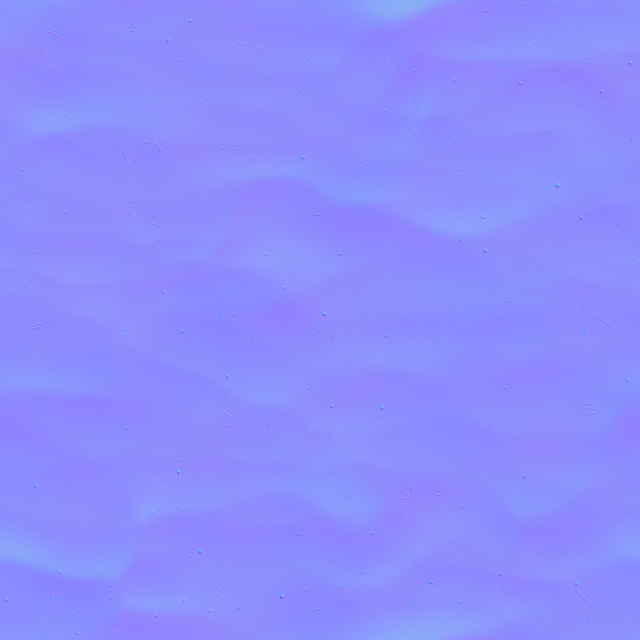
A three.js fragment shader for this texture map:

```glsl
// Tileable normal map of wind-rippled sand with soft dunes, fine grains, pebbles and twigs.
#define DUNE_CELLS vec2(5.0, 10.0)
#define RIPPLE_CELLS vec2(8.0, 18.0)
#define DUNE_SHARPNESS 5.5
#define DUNE_SLOPE 0.21
#define BASE_TILT vec2(0.108, 0.105)
#define GRAIN_CELLS 480.0
#define GRAIN_SLOPE 0.028
#define PEBBLE_SLOPE 0.9
#define TWIG_CELLS 7.0
#define TWIG_SHARE 0.45
#define TWIG_WIDTH 0.0011
#define TWIG_SLOPE 0.6

varying vec2 vUv;

vec3 hash3(vec2 p) {
  vec3 q = fract(p.xyx * vec3(0.1031, 0.1030, 0.0973));
  q += dot(q, q.yxz + 33.33);
  return fract((q.xxy + q.yzz) * q.zyx);
}

// Two channels of smooth noise in -1..1, wrapping after "period" cells
vec2 noise2(vec2 uv, vec2 period, float seed) {
  vec2 p = uv * period;
  vec2 i = floor(p);
  vec2 f = p - i;
  f = f * f * f * (f * (f * 6.0 - 15.0) + 10.0);
  vec2 a = hash3(mod(i, period) + seed).xy;
  vec2 b = hash3(mod(i + vec2(1.0, 0.0), period) + seed).xy;
  vec2 c = hash3(mod(i + vec2(0.0, 1.0), period) + seed).xy;
  vec2 d = hash3(mod(i + 1.0, period) + seed).xy;
  return mix(mix(a, b, f.x), mix(c, d, f.x), f.y) * 2.0 - 1.0;
}

// Smooth cellular offset: the slope of rounded hollows in staggered rows (even row count)
vec2 cellOffset(vec2 uv, vec2 period, float seed) {
  vec2 p = uv * period + 0.5 * noise2(uv, vec2(7.0, 6.0), seed + 7.0);
  vec2 i = floor(p);
  vec2 sum = vec2(0.0);
  float total = 0.0;
  for (int y = -2; y <= 2; y++) {
    for (int x = -2; x <= 2; x++) {
      vec2 cell = i + vec2(float(x), float(y));
      vec2 jitter = 0.05 + 0.9 * hash3(mod(cell, period) + seed).xy;
      jitter.x += 0.5 * mod(cell.y, 2.0) - 0.25;
      vec2 o = p - cell - jitter;
      float w = exp(-DUNE_SHARPNESS * dot(o, o));
      sum += w * o;
      total += w;
    }
  }
  return sum / total;
}

vec2 duneSlope(vec2 uv) {
  vec2 o = -cellOffset(uv, DUNE_CELLS, 61.0);
  vec2 fine = -cellOffset(uv, RIPPLE_CELLS, 153.0);
  vec2 tint = noise2(uv, vec2(6.0, 10.0), 29.0);
  float strength = 0.75 + 0.4 * noise2(uv, vec2(5.0, 7.0), 83.0).x;
  float crest = max(o.y, 0.0);
  float foot = max(-o.y - 0.12, 0.0);
  float y = strength * (o.y + 1.3 * crest * crest) + 0.4 * fine.y + 0.06 * tint.x;
  y *= y < 0.0 ? 0.75 : 1.0;
  float x = 0.2 * o.x + 0.12 * fine.x + 0.12 * tint.y + 0.4 * strength * foot;
  return DUNE_SLOPE * vec2(x, y);
}

vec2 grainSlope(vec2 uv) {
  float patches = 0.65 + 0.35 * noise2(uv, vec2(9.0), 17.0).x;
  return GRAIN_SLOPE * patches * noise2(uv, vec2(GRAIN_CELLS), 5.0);
}

// One small bump per cell, mostly tiny
vec2 pebbleSlope(vec2 uv, float cells, float maxRadius) {
  vec2 p = uv * cells;
  vec2 cell = mod(floor(p), cells);
  vec3 h = hash3(cell + 131.0);
  float size = pow(h.z, 8.0);
  float radius = mix(0.0010, maxRadius, size);
  vec2 d = (fract(p) - 0.14 - 0.72 * h.xy) / (cells * radius);
  d.x *= mix(0.75, 1.3, fract(h.x * 7.0 + h.y * 5.0));
  float height = PEBBLE_SLOPE * mix(0.12, 1.0, size);
  return height * (d * 1.3 + vec2(-0.4, 0.1)) * exp(-dot(d, d));
}

// Loose clusters of thin raised strokes
vec2 twigSlope(vec2 uv) {
  vec2 p = uv * TWIG_CELLS;
  vec2 cell = mod(floor(p), TWIG_CELLS);
  vec3 h = hash3(cell + 211.0);
  vec2 slope = vec2(0.0);
  if (h.z > TWIG_SHARE) return slope;
  vec2 local = (fract(p) - 0.36 - 0.28 * h.xy) / TWIG_CELLS;
  for (int k = 0; k < 6; k++) {
    vec3 r = hash3(cell * 3.0 + 307.0 + float(k) * 19.0);
    vec3 s = hash3(cell * 5.0 + 401.0 + float(k) * 23.0);
    float angle = 6.2832 * r.z;
    vec2 along = vec2(cos(angle), sin(angle));
    vec2 across = vec2(-along.y, along.x);
    vec2 q = local - (r.xy - 0.5) * vec2(0.058, 0.044);
    float halfLength = mix(0.003, 0.013, s.x);
    float side = dot(q, across) / TWIG_WIDTH;
    float ends = 1.0 - smoothstep(halfLength - 0.002, halfLength + 0.001, abs(dot(q, along)));
    slope += across * side * exp(-side * side) * ends * mix(0.25, 1.0, s.y);
  }
  return TWIG_SLOPE * slope;
}

void main() {
  vec2 uv = fract(vUv);
  vec2 slope = BASE_TILT + duneSlope(uv) + grainSlope(uv) + twigSlope(uv);
  slope += pebbleSlope(uv, 26.0, 0.0024) + 0.8 * pebbleSlope(uv, 47.0, 0.0014);
  vec3 normal = normalize(vec3(slope, 1.0));
  gl_FragColor = vec4(normal * 0.5 + 0.5, 1.0);
}
```
